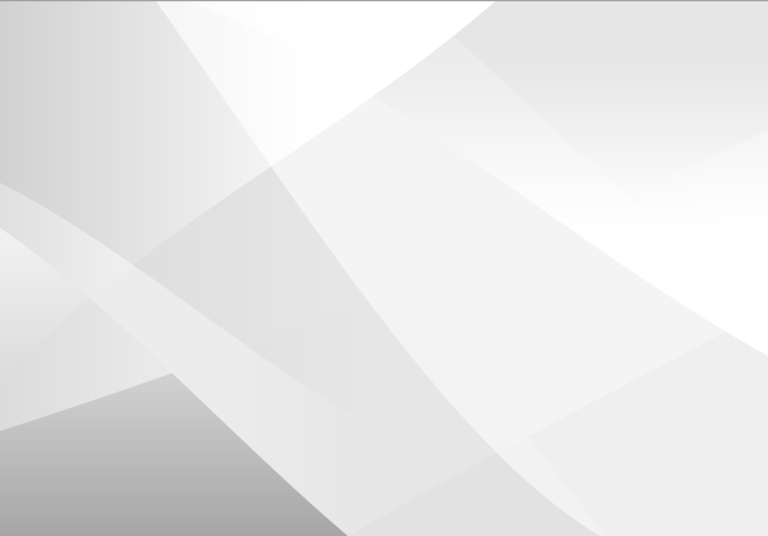
Give the GLSL for this background, as a Shadertoy shader.

```glsl
#define PAPER 0.957
#define WHITE 1.0
#define MIST 0.925
#define SILVER 0.885
#define CORNER_DARK 0.65
#define CORNER_LIGHT 0.82
#define TOP_RULE 0.62

// Height at x of the cubic through four points
float cubicHeight(float x, vec4 X, vec4 Y) {
    float height = 0.0;
    for (int i = 0; i < 4; i++) {
        float weight = Y[i];
        for (int j = 0; j < 4; j++)
            if (j != i) weight *= (x - X[j]) / (X[i] - X[j]);
        height += weight;
    }
    return height;
}

// Smooth coverage from a signed field, one pixel wide
float cover(float d) {
    return clamp(0.5 + d / max(fwidth(d), 1e-6), 0.0, 1.0);
}

float above(vec2 p, vec4 X, vec4 Y) {
    return cover(p.y - cubicHeight(p.x, X, Y));
}

float aboveLine(vec2 p, vec2 a, vec2 b) {
    return cover(p.y - mix(a.y, b.y, (p.x - a.x) / (b.x - a.x)));
}

float ramp(float a, float b, float x) {
    return clamp((x - a) / (b - a), 0.0, 1.0);
}

void mainImage(out vec4 fragColor, in vec2 fragCoord) {
    vec2 p = fragCoord / iResolution.xy;

    // Long curved folds, named by where they run
    float rightOfSpine = above(p, vec4(0.202, 0.354, 0.647, 0.781), vec4(1.0, 0.687, 0.155, 0.0));
    float aboveRise = above(p, vec4(0.0, 0.173, 0.486, 0.647), vec4(0.291, 0.506, 0.821, 1.0));
    float aboveSlope = above(p, vec4(0.241, 0.486, 0.729, 1.0), vec4(1.0, 0.821, 0.586, 0.336));
    float aboveBand = above(p, vec4(0.0, 0.173, 0.323, 0.508), vec4(0.659, 0.506, 0.353, 0.188));
    float aboveHem = above(p, vec4(0.0, 0.12, 0.224, 0.453), vec4(0.575, 0.44, 0.304, 0.0));
    float aboveSweep = above(p, vec4(0.0, 0.224, 0.479, 0.729), vec4(0.196, 0.304, 0.435, 0.562));
    float aboveFoot = above(p, vec4(0.453, 0.647, 0.944, 1.0), vec4(0.0, 0.155, 0.381, 0.424));

    // Upper left: shaded sheet, pale band and edge pocket
    float sheet = mix(0.82, 0.96, ramp(0.0, 0.36, p.x));
    float band = mix(0.875, 0.935, ramp(0.0, 0.15, p.x));
    float pocket = mix(0.86, 0.945, ramp(0.29, 0.56, p.y));
    float upperLeft = mix(mix(pocket, band, aboveHem), sheet, aboveBand);

    // Middle left, between the rise and the sweep
    float quad = mix(0.87, 0.9, ramp(0.17, 0.42, p.x));
    float flap = mix(0.86, 0.915, ramp(0.0, 0.2, p.x));
    float middleLeft = mix(mix(flap, MIST, aboveHem), quad, aboveBand);

    // Lower left: dark corner and a band that dissolves rightward
    float dissolve = smoothstep(0.25, 0.52, p.x);
    float lowerBand = mix(MIST, 0.903, dissolve);
    float wedge = mix(SILVER - 0.005, 0.903, dissolve);
    float corner = mix(CORNER_DARK, CORNER_LIGHT, ramp(0.0, 0.3, p.y));
    float lowerLeft = mix(mix(corner, lowerBand, aboveHem), wedge, aboveBand);

    float left = mix(lowerLeft, middleLeft, aboveSweep);
    left = mix(left, upperLeft, aboveRise);
    left = mix(SILVER, left, aboveFoot);

    // Broad pale panel with a faint continuation of the sweep
    float sweepFade = 1.0 - smoothstep(0.5, 0.73, p.x);
    float panel = PAPER - 0.006 * (1.0 - aboveSweep) * sweepFade;

    // Lower right panel and its thin lighter sliver
    float sliver = 1.0 - aboveLine(p, vec2(0.677, 0.207), vec2(0.788, 0.0));
    float base = 0.937 + 0.011 * sliver;
    float right = mix(base, panel, aboveFoot);

    // Upper right shade melting into white, with two faint creases
    float field = mix(WHITE, 0.9, smoothstep(0.52, 0.95, p.y));
    float crease = 1.0 - aboveLine(p, vec2(0.592, 0.931), vec2(0.807, 0.646));
    float glow = 1.0 - aboveLine(p, vec2(0.833, 0.645), vec2(1.0, 0.757));
    field = mix(field, WHITE, 0.22 * crease);
    field = mix(field, WHITE, 0.3 * glow * smoothstep(0.8, 0.95, p.x));
    right = mix(right, field, aboveSlope);

    // White crest at the top
    float crest = mix(0.968, WHITE, smoothstep(0.2, 0.45, p.x));
    crest = mix(crest, WHITE, 0.6 * aboveSlope);
    right = mix(right, crest, aboveRise);

    // Join both halves and rule the top edge
    float shade = mix(left, right, rightOfSpine);
    shade = mix(shade, TOP_RULE, smoothstep(0.9965, 0.9985, p.y));
    fragColor = vec4(vec3(shade), 1.0);
}
```
